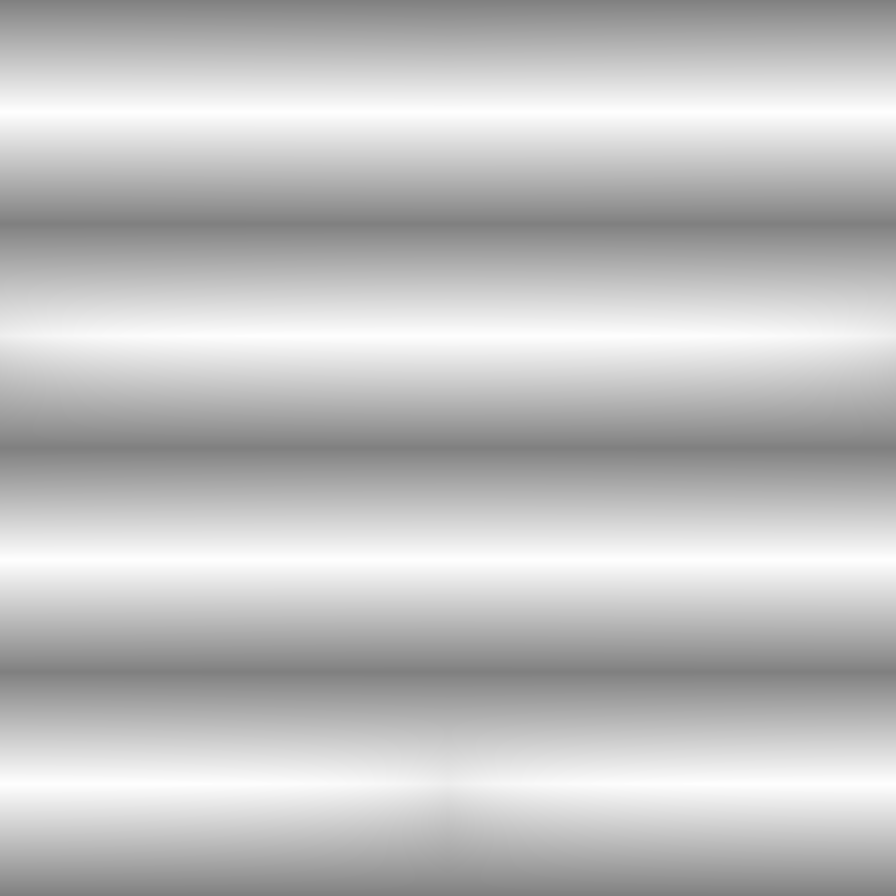
Give the GLSL for this texture, as a Shadertoy shader.

```glsl
// Four soft horizontal ridges, shaded grey to white by a triangle wave.
// A faint broad drift and two half-drop dents dull the ridges; every
// term wraps around the canvas, so the tile has no seam.

const float TAU = 6.2831853;

// Shortest signed distance from a to b on a unit circle
vec2 wrapDelta(vec2 a, vec2 b) {
    return fract(a - b + 0.5) - 0.5;
}

// Dent that is creased across and rounded in height
float dent(vec2 uv, vec2 center) {
    vec2 d = wrapDelta(uv, center);
    return exp(-abs(d.x) / 0.09 - d.y * d.y / 0.0072);
}

void mainImage(out vec4 fragColor, in vec2 fragCoord) {
    vec2 uv = fragCoord / iResolution.xy;

    // Ridge height: 0 in the grooves, 1 on the crests
    float ridge = 1.0 - abs(2.0 * fract(uv.y * 4.0) - 1.0);

    // Broad drift of the slopes, fading out at the crests
    float drift = cos(TAU * uv.x) * cos(TAU * (uv.y - 0.62));
    ridge *= 1.0 - 0.04 * drift * (1.0 - ridge);

    // Two dents, half a canvas apart both ways
    for (int i = 0; i < 2; i++) {
        vec2 center = vec2(0.5, 0.08) + 0.5 * float(i);
        ridge *= 1.0 - 0.18 * dent(uv, center);
    }

    fragColor = vec4(vec3(mix(0.5, 1.0, ridge)), 1.0);
}
```
